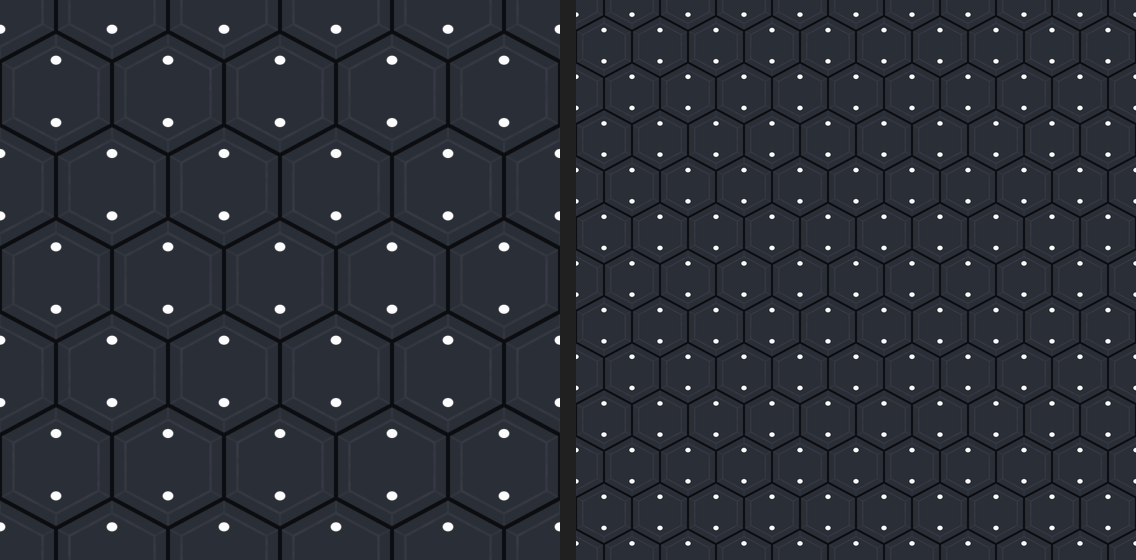
Left: one tile. Right: repeated 2 by 2.
Give the GLSL for this pattern, as a Shadertoy shader.

```glsl
// Dark hexagonal plates, five across and six staggered rows, split by black grooves.
// Each plate has a faint worn inner hexagon, corner ridges and two white oval studs.
// Two interleaved rectangular lattices give the cells; distances draw the lines.

const vec2 CELL = vec2(1.0 / 5.0, 1.0 / 6.0);   // column and row spacing
const float HALF_WIDTH = 0.5 * CELL.x;
const float PEAK = 0.1102;                      // height of the top corner
const float SHOULDER = CELL.y - PEAK;           // height of the side corners
const float INSET = 0.76;                       // inner hexagon scale
const float WEAR_GRID = 96.0;                   // noise cells per canvas

const vec3 PLATE = vec3(0.163, 0.180, 0.214);
const vec3 RIDGE = vec3(0.215, 0.228, 0.264);
const vec3 GROOVE = vec3(0.048, 0.052, 0.068);
const vec3 STUD = vec3(0.99);

float hash(vec2 p) {
    vec3 q = fract(p.xyx * vec3(0.1031, 0.1030, 0.0973));
    q += dot(q, q.yzx + 33.33);
    return fract((q.x + q.y) * q.z);
}

// Value noise that wraps after a whole number of cells
float wrapNoise(vec2 p, float period) {
    vec2 i = floor(p), f = fract(p);
    f = f * f * (3.0 - 2.0 * f);
    vec2 a = mod(i, period), b = mod(i + 1.0, period);
    return mix(mix(hash(a), hash(vec2(b.x, a.y)), f.x),
               mix(hash(vec2(a.x, b.y)), hash(b), f.x), f.y);
}

// Distance to the sides of a scaled plate, positive inside
float hexInside(vec2 p, float scale) {
    p = abs(p);
    float slope = (PEAK - SHOULDER) / HALF_WIDTH;
    float slanted = (scale * PEAK - p.y - slope * p.x) / sqrt(1.0 + slope * slope);
    return min(scale * HALF_WIDTH - p.x, slanted);
}

vec2 latticeOffset(vec2 p, vec2 period) {
    return mod(p + 0.5 * period, period) - 0.5 * period;
}

// Position relative to the centre of the containing plate
vec2 plateOffset(vec2 uv) {
    vec2 period = vec2(CELL.x, 2.0 * CELL.y);
    vec2 a = latticeOffset(uv, period);
    vec2 b = latticeOffset(uv - 0.5 * period, period);
    return hexInside(a, 1.0) > hexInside(b, 1.0) ? a : b;
}

float segmentDistance(vec2 p, vec2 a, vec2 b) {
    vec2 d = b - a;
    return length(p - a - d * clamp(dot(p - a, d) / dot(d, d), 0.0, 1.0));
}

float ellipseDistance(vec2 p, vec2 radii) {
    return (length(p / radii) - 1.0) * min(radii.x, radii.y);
}

float coverage(float d, float softness) {
    return 1.0 - smoothstep(-softness, softness, d);
}

void mainImage(out vec4 fragColor, in vec2 fragCoord) {
    vec2 uv = fragCoord / iResolution.xy;
    float aa = 0.75 / min(iResolution.x, iResolution.y);
    vec2 p = plateOffset(uv);
    vec2 q = abs(p);

    // Inner hexagon and the ridges joining it to the outer corners
    float ring = abs(hexInside(p, INSET));
    vec2 top = vec2(0.0, PEAK);
    vec2 side = vec2(HALF_WIDTH, SHOULDER);
    float spoke = min(segmentDistance(q, top * INSET, top),
                      segmentDistance(q, side * INSET, side));
    float soft = max(aa, 0.0011);
    float ridge = max(coverage(ring - 0.0022, soft),
                      0.65 * coverage(spoke - 0.0020, soft));

    // Uneven wear along the ridges
    float wear = mix(0.6, 1.1, wrapNoise(uv * WEAR_GRID, WEAR_GRID));
    vec3 color = mix(PLATE, RIDGE, ridge * wear);

    // Grooves between plates
    color = mix(color, GROOVE, coverage(hexInside(p, 1.0) - 0.0036, aa));

    // Upper and lower studs, raised slightly above the plate centre
    vec2 studOffset = vec2(p.x, abs(p.y - 0.0035) - 0.0557);
    color = mix(color, STUD, coverage(ellipseDistance(studOffset, vec2(0.0095, 0.0081)), aa));

    fragColor = vec4(color, 1.0);
}
```
